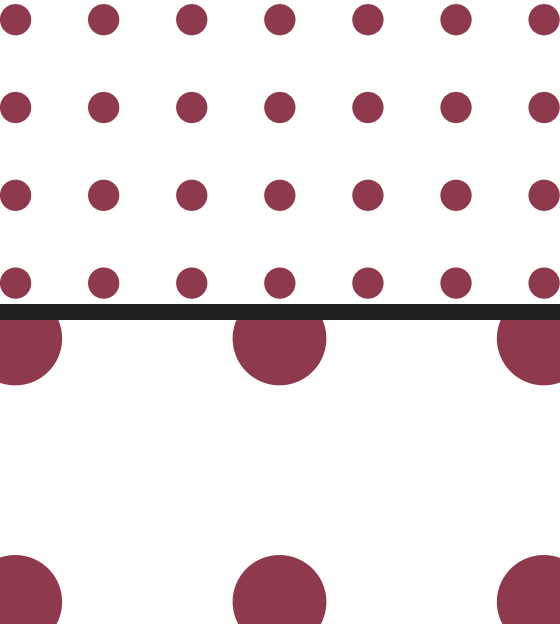
Top: the whole. Bottom: its middle third, enlarged.
A WebGL 1 fragment shader for this pattern:

```glsl
precision highp float;
// Draws a regular grid of flat wine-red dots on white, seven across and four down.

uniform vec2 u_resolution;

const vec3 PAPER = vec3(1.0);
const vec3 WINE = vec3(0.555, 0.224, 0.300);

// All lengths are fractions of the canvas width.
const vec2 FIRST_DOT = vec2(0.0278, 0.0373);
const vec2 PITCH = vec2(0.1573, 0.1568);
const float DOT_RADIUS = 0.0279;

// Offset from the nearest grid point.
vec2 repeatGrid(vec2 p, vec2 origin, vec2 pitch) {
  return (fract((p - origin) / pitch + 0.5) - 0.5) * pitch;
}

float circleDistance(vec2 p, float radius) {
  return length(p) - radius;
}

// Coverage of a shape with an edge one pixel wide.
float fillMask(float dist, float pixel) {
  return clamp(0.5 - dist / pixel, 0.0, 1.0);
}

void main() {
  float pixel = 1.0 / u_resolution.x;
  vec2 p = gl_FragCoord.xy * pixel;

  vec2 cell = repeatGrid(p, FIRST_DOT, PITCH);
  float dots = fillMask(circleDistance(cell, DOT_RADIUS), pixel);

  gl_FragColor = vec4(mix(PAPER, WINE, dots), 1.0);
}
```
